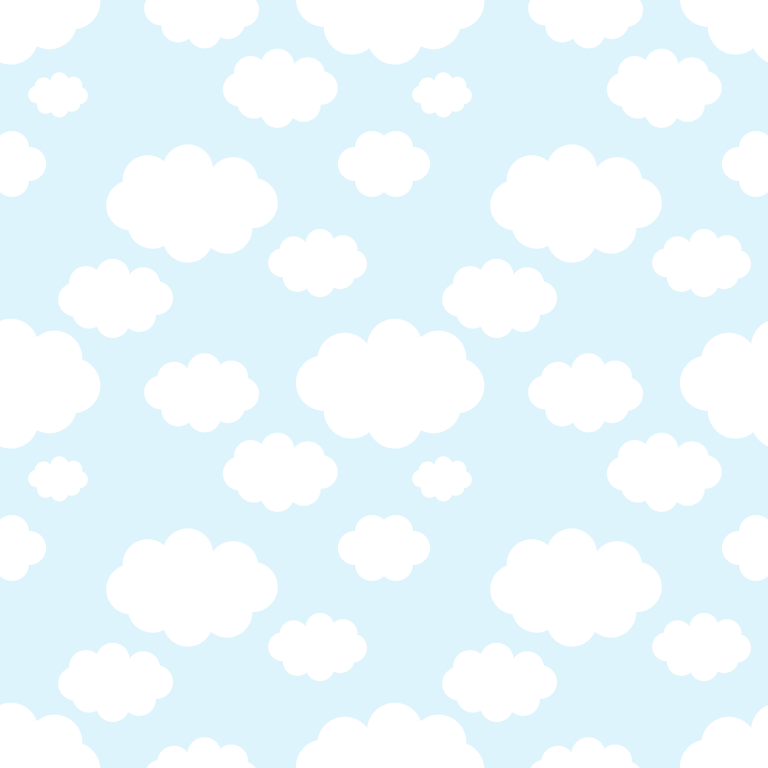
This pattern is drawn by a WebGL 2 fragment shader. Its source:

```glsl
#version 300 es
precision highp float;

uniform vec2 u_resolution;
out vec4 fragColor;

const float REPEATS = 2.0;
const vec3 SKY = vec3(0.866, 0.955, 0.99);
const vec3 CLOUD = vec3(1.0);

// Lobe centres of the large cloud, in units of its half width
const int LOBE_COUNT = 8;
const vec2 LOBES[LOBE_COUNT] = vec2[](
    vec2(-0.704, 0.007), vec2(-0.479, 0.246),
    vec2(0.049, 0.394), vec2(0.514, 0.268),
    vec2(0.704, -0.021), vec2(0.458, -0.232),
    vec2(0.049, -0.394), vec2(-0.408, -0.289));

// Centre x, centre y, half width (negative mirrors), vertical stretch
const int CLOUD_COUNT = 7;
const vec4 CLOUDS[CLOUD_COUNT] = vec4[](
    vec4(0.016, 0.001, 0.246, 1.0),
    vec4(0.500, 0.470, -0.224, 1.0),
    vec4(0.301, 0.223, -0.150, 1.0),
    vec4(0.525, 0.977, 0.150, 1.0),
    vec4(0.730, 0.770, -0.150, 1.0),
    vec4(0.827, 0.315, 0.129, 1.0),
    vec4(0.151, 0.753, 0.078, 1.17));

// The small symmetric cloud
const vec2 PUFF_CENTRE = vec2(0.0, 0.573);
const float PUFF_SIZE = 0.120;

float circle(vec2 p, vec2 centre, float radius) {
    return length(p - centre) - radius;
}

float ellipse(vec2 p, vec2 radii) {
    return (length(p / radii) - 1.0) * min(radii.x, radii.y);
}

// Shortest offset between two points on the repeating tile
vec2 wrapOffset(vec2 p, vec2 centre) {
    return fract(p - centre + 0.5) - 0.5;
}

// Eight lobes around a filled core
float lobedCloud(vec2 p, float stretch, float radius) {
    float d = ellipse(p, vec2(0.65, 0.38));
    for (int i = 0; i < LOBE_COUNT; i++) {
        d = min(d, circle(p, LOBES[i] * vec2(1.0, stretch), radius));
    }
    return d;
}

// Six lobes, folded into one quadrant
float puffCloud(vec2 p, float radius) {
    vec2 q = abs(p);
    float lobes = min(circle(q, vec2(0.63, 0.0), radius),
                      circle(q, vec2(0.26, 0.345), radius));
    return min(lobes, ellipse(p, vec2(0.5, 0.3)));
}

float cloudField(vec2 tile) {
    vec2 puffPoint = wrapOffset(tile, PUFF_CENTRE) / PUFF_SIZE;
    float d = puffCloud(puffPoint, 0.37) * PUFF_SIZE;
    for (int i = 0; i < CLOUD_COUNT; i++) {
        vec4 cloud = CLOUDS[i];
        float size = abs(cloud.z);
        vec2 p = wrapOffset(tile, cloud.xy) / vec2(cloud.z, size);
        d = min(d, lobedCloud(p, cloud.w, 0.293) * size);
    }
    return d;
}

void main() {
    vec2 tile = gl_FragCoord.xy / u_resolution * REPEATS;
    float pixel = REPEATS / min(u_resolution.x, u_resolution.y);
    float coverage = 1.0 - smoothstep(-0.7 * pixel, 0.7 * pixel, cloudField(tile));
    fragColor = vec4(mix(SKY, CLOUD, coverage), 1.0);
}
```
